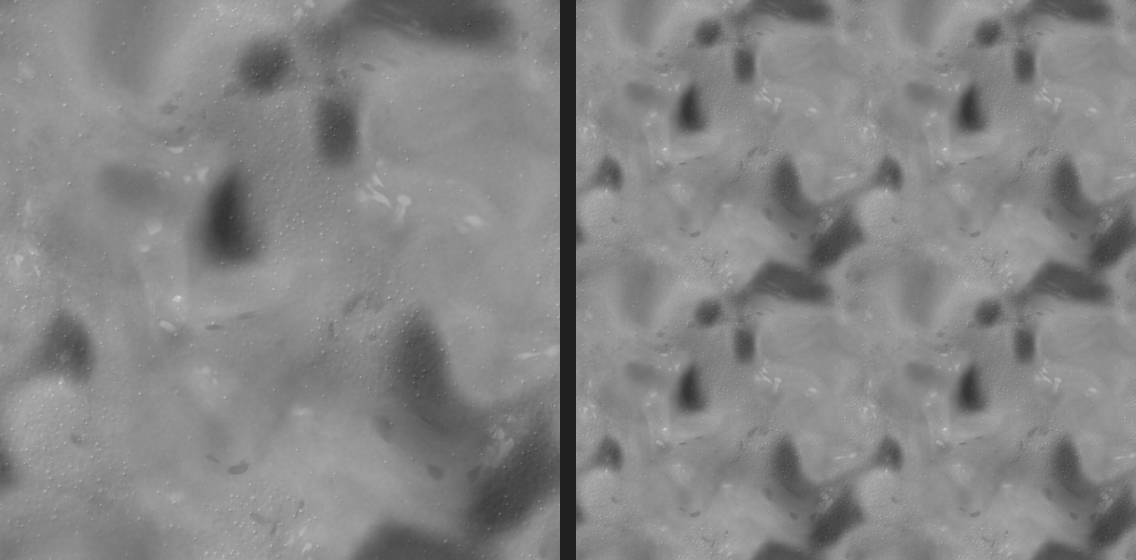
Left, the tile; right, the same tile 2 across and 2 down.
Give the GLSL for this texture, as a Shadertoy shader.

```glsl
// Tiling grey weathered surface: soft clouds, smoky dark stains, pale crusts
// and tiny lit grains. Everything is summed from cellular noise, whose
// cells wrap at the canvas edges; a gentle warp breaks up the round shapes.

vec3 hash3(vec3 v) {
    v = fract(v * vec3(0.1031, 0.1030, 0.0973));
    v += dot(v, v.yxz + 33.33);
    return fract((v.xxy + v.yxx) * v.zyx);
}

// Soft bumps of random sign, one per cell, on a wrapping n by n grid
float blobs(vec2 p, float n, float seed) {
    p *= n;
    vec2 cell = floor(p);
    float sum = 0.0;
    for (int y = -1; y <= 1; y++)
    for (int x = -1; x <= 1; x++) {
        vec2 c = cell + vec2(x, y);
        vec3 r = hash3(vec3(mod(c, n), seed));
        vec2 d = p - c - r.xy;
        float k = max(1.0 - dot(d, d), 0.0);
        sum += (2.0 * r.z - 1.0) * k * k * k;
    }
    return sum;
}

// Small grains, bright on top with a faint shadow at the lower right
float grains(vec2 p, float n, float seed, float share) {
    p *= n;
    vec2 cell = floor(p);
    float sum = 0.0;
    for (int y = -1; y <= 1; y++)
    for (int x = -1; x <= 1; x++) {
        vec2 c = cell + vec2(x, y);
        vec3 r = hash3(vec3(mod(c, n), seed));
        vec3 s = hash3(vec3(mod(c, n), seed + 7.0));
        vec2 d = p - c - r.xy;
        vec2 e = d - vec2(0.14, -0.16);
        float size = mix(0.10, 0.20, s.x * s.x);
        float lit = exp(-dot(d, d) / (size * size));
        float shade = exp(-dot(e, e) / (size * size));
        float present = smoothstep(-0.05, 0.05, share - r.z);
        sum += present * mix(0.3, 1.0, s.y) * (lit - 0.45 * shade);
    }
    return sum;
}

void mainImage(out vec4 fragColor, in vec2 fragCoord) {
    vec2 uv = fragCoord / iResolution.xy;

    // Warp at two scales
    vec2 p = uv + 0.05 * vec2(blobs(uv, 5.0, 1.0), blobs(uv, 5.0, 2.0));
    vec2 q = p + 0.022 * vec2(blobs(p, 13.0, 3.0), blobs(p, 13.0, 4.0));

    // Layered clouds
    float grey = 0.548;
    float amp = 0.085;
    float n = 5.0;
    for (int i = 0; i < 5; i++) {
        grey += amp * blobs(q, n, 10.0 + float(i));
        amp *= 0.53;
        n *= 2.0;
    }

    // Clustered smoky stains
    float region = blobs(p, 3.0, 20.0);
    float stain = smoothstep(0.08, 0.92,
        0.7 * region + 0.9 * blobs(p, 7.0, 21.0) + 0.07 * blobs(q, 24.0, 22.0));
    grey -= 0.26 * stain;

    // Pale patches with ragged crusts
    float pale = smoothstep(0.2, 0.9, blobs(p, 9.0, 30.0) - 0.25 * region);
    float crust = smoothstep(0.1, 0.8, blobs(q, 42.0, 31.0) + 0.4 * blobs(q, 90.0, 32.0));
    grey += pale * (0.06 + 0.10 * crust);

    // Dark flecks in partly stained ground
    float fleck = smoothstep(0.35, 0.95, blobs(q, 36.0, 40.0) + 0.4 * blobs(q, 80.0, 41.0));
    grey -= 0.07 * fleck * smoothstep(0.1, 0.5, blobs(p, 6.0, 42.0));

    // Fine relief, rougher in some areas, lit from the upper left
    float rough = smoothstep(-0.3, 0.6, blobs(p, 5.0, 50.0) + 0.3 * region);
    vec2 toLight = vec2(-0.0025, 0.0025);
    float relief = blobs(uv, 120.0, 51.0) - blobs(uv + toLight, 120.0, 51.0);
    grey += mix(0.006, 0.024, rough) * relief;
    grey += 0.010 * blobs(uv, 190.0, 52.0);

    // Scattered grains
    float share = mix(0.06, 0.50, rough);
    grey += 0.15 * grains(uv, 64.0, 60.0, share);
    grey += 0.07 * grains(uv, 100.0, 80.0, share);

    fragColor = vec4(vec3(clamp(grey, 0.0, 1.0)), 1.0);
}
```
